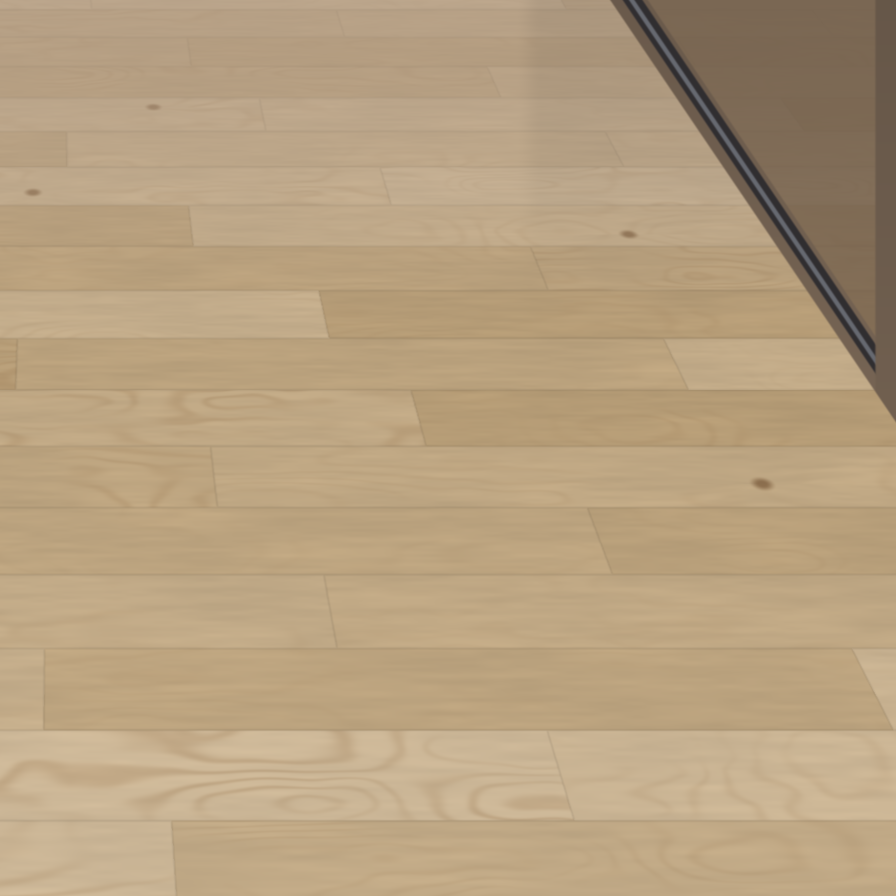
Give the GLSL for this texture, as a three.js fragment shader.

```glsl
// Pale wooden plank floor receding in perspective, with a metal door frame at the upper right.
varying vec2 vUv;

const float HORIZON = 1.009;        // height of the vanishing line above the top edge
const float VANISH_X = 0.065;
const float ROW_SCALE = 34.69;      // about 17 rows fit the canvas
const float ROW_START = 34.02;
const float PLANK_LENGTH = 0.52;
const float JOINT_STEP = 0.211;     // stagger from one row to the next
const float GRAIN_STRETCH = 21.0;   // plank widths per unit of floor length
const float FRAME_X = 0.681;
const float FRAME_SLOPE = 0.677;
const float POST_X = 0.977;
const float EDGE = 0.0015;

const vec3 PALE_WOOD = vec3(0.815, 0.735, 0.615);
const vec3 GOLD_WOOD = vec3(0.715, 0.615, 0.465);
const vec3 VEIN = vec3(0.60, 0.47, 0.32);
const vec3 KNOT = vec3(0.42, 0.29, 0.17);
const vec3 HAZE = vec3(0.69, 0.605, 0.52);
const vec3 GLASS = vec3(0.49, 0.405, 0.32);
const vec3 METAL = vec3(0.43, 0.365, 0.305);
const vec3 GROOVE = vec3(0.19, 0.18, 0.19);
const vec3 RAIL = vec3(0.40, 0.41, 0.44);

float hash(vec2 p) {
  return fract(sin(dot(p, vec2(127.1, 311.7))) * 43758.55);
}

float noise(vec2 p) {
  vec2 i = floor(p), f = fract(p);
  f = f * f * (3.0 - 2.0 * f);
  return mix(mix(hash(i), hash(i + vec2(1.0, 0.0)), f.x),
             mix(hash(i + vec2(0.0, 1.0)), hash(i + vec2(1.0, 1.0)), f.x), f.y);
}

float band(float lo, float hi, float x) {
  return smoothstep(lo - EDGE, lo + EDGE, x) * (1.0 - smoothstep(hi - EDGE, hi + EDGE, x));
}

// q: x to the right, y down from the top edge
vec3 woodFloor(vec2 q) {
  float depth = q.y + HORIZON;
  float across = ROW_START - ROW_SCALE / depth;
  float along = (q.x - VANISH_X) / depth;
  float row = floor(across);

  // Staggered planks
  float joint = 0.40 - JOINT_STEP * (row - 12.0) + 0.06 * (hash(vec2(row, 3.0)) - 0.5);
  float run = (along - joint) / PLANK_LENGTH;
  vec2 id = vec2(floor(run), row);
  vec2 cell = vec2(fract(run), fract(across));
  vec2 seed = vec2(hash(id + 5.3), hash(id + 9.1)) * 60.0;
  vec2 g = vec2(along * GRAIN_STRETCH, cell.y);

  // Knot on some planks, bending the grain around it
  vec2 center = vec2(0.2 + 0.6 * hash(id + 2.7), 0.25 + 0.5 * hash(id + 8.2));
  vec2 k = (cell - center) * vec2(PLANK_LENGTH * GRAIN_STRETCH, 1.0);
  float hasKnot = step(0.78, hash(id + 4.4));
  float bend = hasKnot * exp(-dot(k * vec2(1.2, 3.0), k * vec2(1.2, 3.0)));
  g.y += 0.12 * bend * sign(k.y);

  // Plank tone, with a golden group of rows mid floor
  float golden = exp(-0.5 * (row - 9.5) * (row - 9.5));
  float tone = clamp(0.12 + 0.75 * hash(id + 1.9) + 0.45 * golden, 0.0, 1.0);
  vec3 c = mix(PALE_WOOD, GOLD_WOOD, tone);

  // Broad clouds, fine fibres and curved growth lines
  float cloud = noise(g * vec2(0.6, 2.0) + seed);
  float fibre = noise(g * vec2(0.9, 13.0) + seed) * 0.6 + noise(g * vec2(3.0, 24.0) + seed) * 0.4;
  float contour = noise(g * vec2(0.35, 1.6) + seed.yx) + 0.12 * noise(g * vec2(1.7, 5.0) + seed);
  float line = pow(0.5 + 0.5 * sin(contour * 42.0), 3.0);
  float figure = 0.05 + 0.27 * pow(hash(id + 6.6), 2.0);
  c *= 1.0 + 0.05 * (cloud - 0.5) + 0.065 * (fibre - 0.5);
  c = mix(c, VEIN, line * figure * smoothstep(0.2, 0.8, cloud));
  float knot = hasKnot * (1.0 - smoothstep(0.04, 0.17, length(k * vec2(0.8, 1.3))));
  c = mix(c, KNOT, 0.6 * knot);

  // Hairline seams
  float rowGap = min(cell.y, 1.0 - cell.y) * depth * depth / ROW_SCALE;
  float endGap = min(cell.x, 1.0 - cell.x) * PLANK_LENGTH * depth;
  float seam = 1.0 - smoothstep(0.0, 0.0022, min(rowGap, endGap));
  c *= 1.0 - 0.075 * seam;

  // Hazy far end and soft brown reflection beside the frame
  c = mix(c, HAZE, 0.6 * (1.0 - smoothstep(0.0, 0.42, q.y)));
  float reflection = smoothstep(0.575, 0.605, q.x) * (1.0 - smoothstep(0.05, 0.4, q.y));
  return c * (1.0 - 0.06 * reflection);
}

vec3 scene(vec2 q) {
  vec3 c = woodFloor(q);
  float d = q.x - FRAME_X - FRAME_SLOPE * q.y;
  float post = smoothstep(POST_X - EDGE, POST_X + EDGE, q.x);

  // Glass, sloping sill with grooves, then upright post
  vec3 pane = mix(GLASS * (1.0 + 0.2 * q.y), c * 0.68, 0.35);
  vec3 sill = METAL * (0.96 + 0.25 * q.y);
  sill = mix(sill, GROOVE, band(0.014, 0.036, d));
  sill = mix(sill, RAIL, band(0.021, 0.027, d));
  vec3 door = mix(sill, pane, smoothstep(0.042 - EDGE, 0.042 + EDGE, d));
  door = mix(door, METAL * (0.93 + 0.2 * q.y), post);
  return mix(c, door, smoothstep(-EDGE, EDGE, d));
}

void main() {
  // Four samples soften every plank edge
  vec3 sum = vec3(0.0);
  for (int i = 0; i < 4; i++) {
    vec2 offset = vec2(mod(float(i), 2.0), floor(float(i) * 0.5)) - 0.5;
    sum += scene(vec2(vUv.x, 1.0 - vUv.y) + offset * 0.001);
  }
  gl_FragColor = vec4(sum * 0.25, 1.0);
}
```
